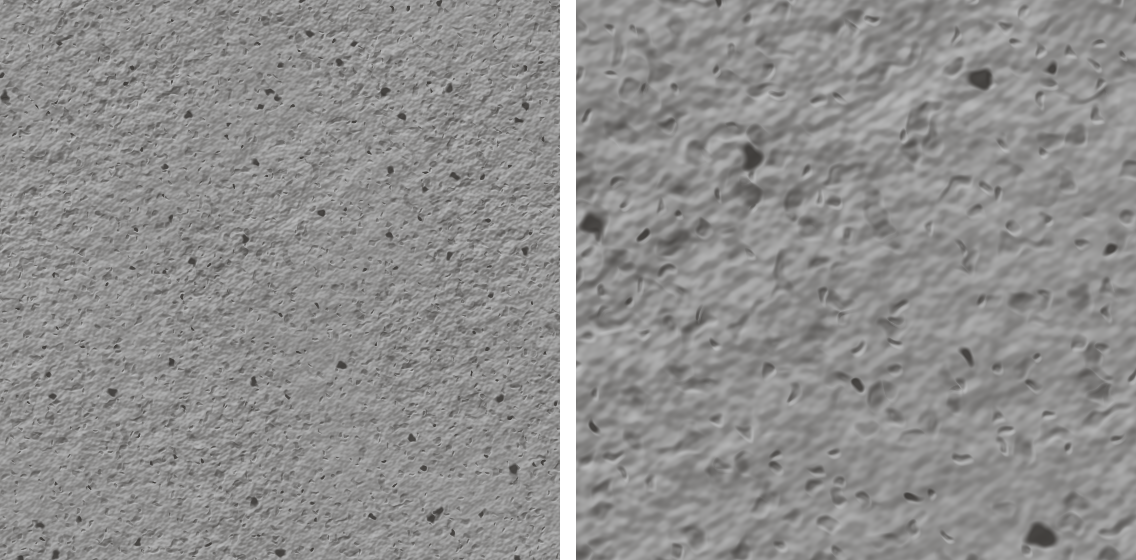
Left, the full canvas; right, a detail of the centre.
This texture is drawn by a three.js fragment shader. Its source:

```glsl
// Rough grey cement plaster with dents and dark pores, lit from the upper left.
varying vec2 vUv;

const vec3 PORE_DARK = vec3(0.20, 0.19, 0.18);
const vec3 PALE_GREY = vec3(0.68, 0.68, 0.68);
const vec2 TO_LIGHT = vec2(-0.45, 0.89);
const float LIGHT_STEP = 0.0023;
const float BASE_TONE = 0.572;
const float RELIEF_GAIN = 0.066;

vec2 hash2(vec2 cell) {
  vec3 q = fract(cell.xyx * vec3(0.1031, 0.1030, 0.0973));
  q += dot(q, q.yzx + 33.33);
  return fract((q.xx + q.yz) * q.zy);
}

vec2 gradientAt(vec2 cell) {
  float angle = 6.2832 * hash2(cell).x;
  return vec2(cos(angle), sin(angle));
}

// Gradient noise, roughly -0.7 to 0.7
float gradientNoise(vec2 p) {
  vec2 cell = floor(p);
  vec2 f = fract(p);
  vec2 u = f * f * f * (f * (f * 6.0 - 15.0) + 10.0);
  vec2 e = vec2(1.0, 0.0);
  float low = mix(dot(gradientAt(cell), f),
                  dot(gradientAt(cell + e.xy), f - e.xy), u.x);
  float high = mix(dot(gradientAt(cell + e.yx), f - e.yx),
                   dot(gradientAt(cell + e.xx), f - e.xx), u.x);
  return mix(low, high, u.y);
}

vec2 rotate(vec2 p, float angle) {
  float c = cos(angle);
  float s = sin(angle);
  return vec2(c * p.x + s * p.y, c * p.y - s * p.x);
}

// Scattered oval holes: 1 inside, 0 outside; radii are in canvas units
float holes(vec2 p, float cells, float share, vec2 radii, float softness) {
  vec2 home = floor(p * cells);
  float cover = 0.0;
  for (int y = -1; y <= 1; y++) {
    for (int x = -1; x <= 1; x++) {
      vec2 cell = home + vec2(float(x), float(y));
      vec2 place = hash2(cell + 17.0);
      vec2 kind = hash2(cell + 91.0);
      float size = kind.y * kind.y * kind.y;
      float radius = mix(radii.x, radii.y, size);
      vec2 d = rotate(p - (cell + place) / cells, 6.2832 * place.x);
      float reach = length(d * vec2(0.8, 1.25)) / radius;
      float hole = 1.0 - smoothstep(1.0 - softness, 1.0 + softness, reach);
      cover = max(cover, hole * step(kind.x, share));
    }
  }
  return cover;
}

// Bends coordinates so that hole outlines turn ragged
vec2 ragged(vec2 p) {
  vec2 q = p * 95.0;
  return p + 0.0055 * vec2(gradientNoise(q), gradientNoise(q + 41.7));
}

float pores(vec2 p) {
  return holes(p, 27.0, 0.20, vec2(0.0029, 0.0085), 0.45);
}

// Shallow irregular hollows, gathered in rough patches
float hollows(vec2 p, float roughness) {
  vec2 q = rotate(p, 0.4) * vec2(46.0, 62.0);
  float worn = smoothstep(0.20, 0.50, gradientNoise(q + 7.3) + 0.10 * roughness);
  float dents = holes(p, 62.0, 0.42, vec2(0.0025, 0.0065), 0.6);
  return max(worn, dents);
}

// Octaves turned against each other so that no streaks line up
float grain(vec2 p) {
  vec2 q = rotate(p, 0.42) * vec2(0.88, 1.08);
  float sum = 0.0;
  float frequency = 17.0;
  float slope = 0.30;
  for (int i = 0; i < 4; i++) {
    sum += slope * gradientNoise(q * frequency + 13.7 * float(i)) / frequency;
    q = rotate(q, 1.1);
    frequency *= 2.1;
    slope = min(slope * 1.6, 0.95);
  }
  return sum;
}

float surfaceHeight(vec2 p, float roughness) {
  vec2 bent = ragged(p);
  return grain(p) * (1.0 + 0.35 * roughness)
       - 0.0055 * hollows(bent, roughness) - 0.003 * pores(bent);
}

void main() {
  vec2 p = vUv + 3.0;
  float roughness = clamp(2.0 * gradientNoise(p * 4.3), -1.0, 1.0);

  // Relief light: slopes that face the light are paler
  float here = surfaceHeight(p, roughness);
  float ahead = surfaceHeight(p + TO_LIGHT * LIGHT_STEP, roughness);
  float facing = (here - ahead) / LIGHT_STEP;
  facing /= 1.0 + 0.16 * abs(facing);

  // Soft blotches, fine specks, shaded hollows and deep pores
  vec2 bent = ragged(p);
  float tone = BASE_TONE + RELIEF_GAIN * facing;
  tone += 0.025 * gradientNoise(p * 3.1) + 0.025 * gradientNoise(p * 22.0);
  tone += 0.05 * gradientNoise(rotate(p, 0.7) * 105.0);
  tone -= 0.10 * hollows(bent, roughness);
  tone = mix(tone, 0.21, 0.85 * pores(bent));

  float paleness = clamp((tone - PORE_DARK.g) / (PALE_GREY.g - PORE_DARK.g), 0.0, 1.12);
  gl_FragColor = vec4(mix(PORE_DARK, PALE_GREY, paleness), 1.0);
}
```
